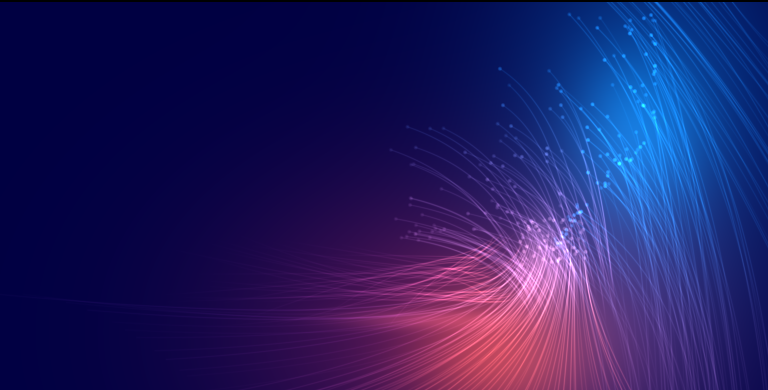
Write a WebGL 1 fragment shader that draws this background.

```glsl
precision highp float;
// Glowing optical fibres: a blue shower and a coral fan meeting at a bright core on navy.
uniform vec2 u_resolution;

// Colours
const vec3 NAVY = vec3(0.0, 0.0, 0.26);
const vec3 BLUE_HAZE = vec3(0.02, 0.20, 0.26);
const vec3 BLUE_HOT = vec3(0.02, 0.27, 0.34);
const vec3 RED_HAZE = vec3(0.32, 0.08, 0.07);
const vec3 RED_HOT = vec3(0.42, 0.17, 0.0);
const vec3 VIOLET_HAZE = vec3(0.12, 0.07, 0.08);
const vec3 BLUE_FIBRE = vec3(0.12, 0.58, 0.85);
const vec3 LILAC_FIBRE = vec3(0.66, 0.48, 0.68);
const vec3 CORAL_FIBRE = vec3(0.92, 0.42, 0.38);
const vec3 PINK_WHITE = vec3(1.0, 0.72, 0.82);
const vec3 VIOLET_FIBRE = vec3(0.42, 0.18, 0.50);

// Layout in canvas heights
const vec2 CORE = vec2(1.41, 0.38);
const vec2 BLUE_CENTRE = vec2(1.64, 0.66);
const float FIBRE_WIDTH = 0.0020;
const float TIP_RADIUS = 0.0045;
const float TOP_EDGE = 0.995;

// Fibres per family
const int FAN = 72;
const int ARCS = 72;
const int SHOWER = 90;
const int CANOPY = 30;
const int WISPS = 40;

vec4 hash4(float n) {
  vec4 h = fract(n * vec4(0.1031, 0.1030, 0.0973, 0.1099) * 7.31);
  h += dot(h, h.wzxy + 33.33);
  return fract((h.xxyz + h.yzzw) * h.zywx);
}

float glow(vec2 p, vec2 centre, vec2 radii) {
  vec2 q = (p - centre) / radii;
  return exp(-dot(q, q));
}

// Quadratic curve a-b-c: x = line coverage, y = tip dot at a, z = position along it
vec3 fibre(vec2 p, vec2 a, vec2 b, vec2 c) {
  vec2 low = min(a, min(b, c)) - 0.02;
  vec2 high = max(a, max(b, c)) + 0.02;
  if (any(lessThan(p, low)) || any(greaterThan(p, high))) return vec3(0.0);
  vec2 e = b - a, f = a - 2.0 * b + c;
  float t = 0.0, best = 1e3;
  for (int i = 0; i < 5; i++) {
    float s = 0.1 + 0.2 * float(i);
    vec2 d = a + s * (2.0 * e + s * f) - p;
    if (dot(d, d) < best) { best = dot(d, d); t = s; }
  }
  // Refine the nearest point
  for (int i = 0; i < 3; i++) {
    vec2 d = a + t * (2.0 * e + t * f) - p;
    vec2 tangent = 2.0 * (e + t * f);
    t = clamp(t - dot(d, tangent) / max(dot(tangent, tangent), 1e-4), 0.0, 1.0);
  }
  float px = 1.0 / u_resolution.y;
  float dist = length(a + t * (2.0 * e + t * f) - p) / max(FIBRE_WIDTH, 0.6 * px);
  float tip = 1.0 - smoothstep(TIP_RADIUS - px, TIP_RADIUS + px, length(p - a));
  return vec3(exp(-dist * dist), tip, t);
}

void main() {
  vec2 p = gl_FragCoord.xy / u_resolution.y;
  p.x *= 1.9692 * u_resolution.y / u_resolution.x;

  // Background haze
  vec3 col = NAVY;
  col += BLUE_HAZE * glow(p, vec2(1.67, 0.72), vec2(0.40, 0.58));
  col += BLUE_HOT * glow(p, BLUE_CENTRE, vec2(0.17, 0.22));
  col += RED_HAZE * glow(p, vec2(1.17, 0.15), vec2(0.56, 0.40));
  col += RED_HOT * glow(p, vec2(1.28, 0.09), vec2(0.22, 0.19));
  col += VIOLET_HAZE * glow(p, vec2(1.60, 0.14), vec2(0.26, 0.42));
  col += PINK_WHITE * 0.30 * glow(p, vec2(1.39, 0.33), vec2(0.055, 0.10));
  col += CORAL_FIBRE * 0.22 * glow(p, vec2(1.07, 0.18), vec2(0.20, 0.025));

  // Coral fan sweeping from the core to the bottom and left
  for (int i = 0; i < FAN; i++) {
    vec4 h = hash4(float(i) + 1.0);
    float u = (float(i) + h.x) / float(FAN);
    vec2 a = CORE + vec2(0.17 * (u - 0.45), 0.12 * (h.y - 0.5));
    vec2 b = vec2(mix(1.32, 1.50, u), mix(0.10, 0.20, u) + 0.04 * (h.z - 0.5));
    vec2 c = vec2(mix(-0.1, 1.66, pow(u, 0.6)), mix(0.25, -0.06, smoothstep(0.0, 0.25, u)));
    vec3 f = fibre(p, a, b, c);
    vec3 tint = mix(VIOLET_FIBRE, CORAL_FIBRE, smoothstep(0.05, 0.5, u));
    tint = mix(PINK_WHITE, tint, smoothstep(0.1, 0.7, f.z));
    float fade = smoothstep(-0.05, 0.3, f.z) * mix(1.0, mix(0.1, 0.55, u), f.z);
    col += tint * f.x * (0.08 + 0.30 * h.w) * fade;
    col += PINK_WHITE * f.y * 0.30 * h.z;
  }

  // Lilac arcs falling into the core from the upper left
  for (int i = 0; i < ARCS; i++) {
    vec4 h = hash4(float(i) + 101.0);
    vec2 a = vec2(1.0 + 0.45 * h.x, 0.38 + 0.36 * h.y * h.y + 0.18 * h.x * h.z);
    vec2 c = vec2(1.33 + 0.22 * h.x + 0.05 * h.z, 0.14 + 0.12 * h.w);
    vec2 b = vec2(mix(a.x, c.x, 0.82), mix(a.y, c.y, 0.22));
    vec3 f = fibre(p, a, b, c);
    vec3 tint = mix(LILAC_FIBRE, BLUE_FIBRE, smoothstep(0.45, 0.85, p.y));
    float line = mix(0.10, 0.26, f.z) * (1.0 - smoothstep(0.65, 1.0, f.z));
    col += tint * (f.x * line + f.y * (0.08 + 0.35 * h.x * h.w));
  }

  // Blue shower dropping to the lower right
  for (int i = 0; i < SHOWER; i++) {
    vec4 h = hash4(float(i) + 201.0);
    float s = h.x;
    vec2 a = vec2(1.43 + 0.25 * smoothstep(0.0, 0.6, s) - 0.36 * h.y * h.y * s, 0.33 + 0.64 * s);
    vec2 c = vec2(mix(1.52, 1.82, s) + 0.22 * h.z, -0.05);
    vec2 b = vec2(mix(a.x, c.x, 0.75), a.y * 0.68);
    vec3 f = fibre(p, a, b, c);
    vec3 tint = mix(LILAC_FIBRE * 0.8, BLUE_FIBRE, smoothstep(0.05, 0.55, p.y));
    float line = (0.05 + 0.15 * h.w) * mix(1.0, 0.5, f.z);
    col += tint * (f.x * line + f.y * (0.15 + 0.35 * h.z));
  }

  // Blue canopy entering from the top edge
  for (int i = 0; i < CANOPY; i++) {
    vec4 h = hash4(float(i) + 301.0);
    vec2 a = vec2(1.50 + 0.36 * h.x, 1.03);
    vec2 c = vec2(2.05, 0.15 + 0.60 * h.x + 0.12 * h.y);
    vec3 f = fibre(p, a, vec2(mix(a.x, c.x, 0.48), 0.80 + 0.10 * h.x), c);
    col += BLUE_FIBRE * f.x * (0.06 + 0.15 * h.z) * (1.0 - 0.6 * f.z);
  }

  // Faint wisps drifting left
  for (int i = 0; i < WISPS; i++) {
    vec4 h = hash4(float(i) + 401.0);
    vec2 a = vec2(1.36 - 0.14 * h.z, 0.22 + 0.20 * h.x);
    vec2 b = vec2(1.05 + 0.22 * h.y, 0.12 + 0.25 * h.z);
    vec3 f = fibre(p, a, b, vec2(0.40 + 0.60 * h.w, 0.15 + 0.26 * h.y));
    float fade = smoothstep(0.0, 0.2, f.z) * (1.0 - f.z);
    col += mix(CORAL_FIBRE, VIOLET_FIBRE, f.z) * f.x * 0.28 * fade;
  }

  // Dark strip along the top
  float px = 1.0 / u_resolution.y;
  col *= 1.0 - smoothstep(TOP_EDGE - 0.5 * px, TOP_EDGE + 0.5 * px, p.y);
  gl_FragColor = vec4(clamp(col, 0.0, 1.0), 1.0);
}
```
